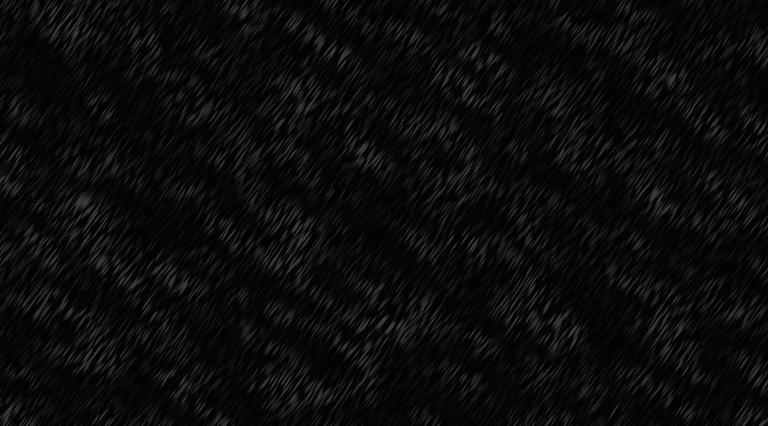
Write a Shadertoy shader that draws this texture.

```glsl
// Fine slanted grey scratches on black, gathered in soft patches like brushed fur.
#define ANGLE 0.96                      // streak direction in radians
#define STREAK_SIZE vec2(0.0043, 0.034) // across, along, in canvas heights
#define PATCH_SIZE vec2(0.105, 0.045)
#define BAND_SIZE vec2(0.40, 0.08)
#define BEND 0.0015
#define BASE_TONE 0.010
#define STREAK_GAIN 0.215

vec3 hash3(vec2 cell) {
    vec3 q = fract(cell.xyx * vec3(0.1031, 0.1030, 0.0973));
    q += dot(q, q.yxz + 33.33);
    return fract((q.xxy + q.yzz) * q.zyx);
}

// Cellular noise: soft spots of random weight, one jittered in each cell.
float spots(vec2 p, float radius) {
    vec2 cell = floor(p);
    vec2 local = p - cell;
    float sum = 0.0;
    for (int y = -1; y <= 1; y++) {
        for (int x = -1; x <= 1; x++) {
            vec2 offset = vec2(x, y);
            vec3 rnd = hash3(cell + offset);
            float dist = length(offset + rnd.xy - local);
            sum += rnd.z * (1.0 - smoothstep(0.0, radius, dist));
        }
    }
    return sum;
}

void mainImage(out vec4 fragColor, in vec2 fragCoord) {
    vec2 p = fragCoord / iResolution.y;

    // Frame aligned with the streaks: x across, y along.
    vec2 along = vec2(cos(ANGLE), sin(ANGLE));
    vec2 q = vec2(dot(p, vec2(along.y, -along.x)), dot(p, along));
    q.x += BEND * (sin(q.y * 9.0 + q.x * 4.0) + 0.5 * sin(q.y * 19.0 - q.x * 7.0));

    // Thin streaks.
    float streak = smoothstep(0.10, 0.95, spots(q / STREAK_SIZE + 17.0, 0.9));

    // Patches and broad bands that lie across the streaks.
    float patches = spots(q / PATCH_SIZE + 41.0, 1.0);
    float bands = spots(q / BAND_SIZE + 73.0, 1.0);
    float density = 0.15 + 0.85 * smoothstep(0.05, 1.05, 0.75 * patches + 0.25 * bands);

    float tone = BASE_TONE + STREAK_GAIN * density * (streak + 0.02);
    fragColor = vec4(vec3(tone), 1.0);
}
```
